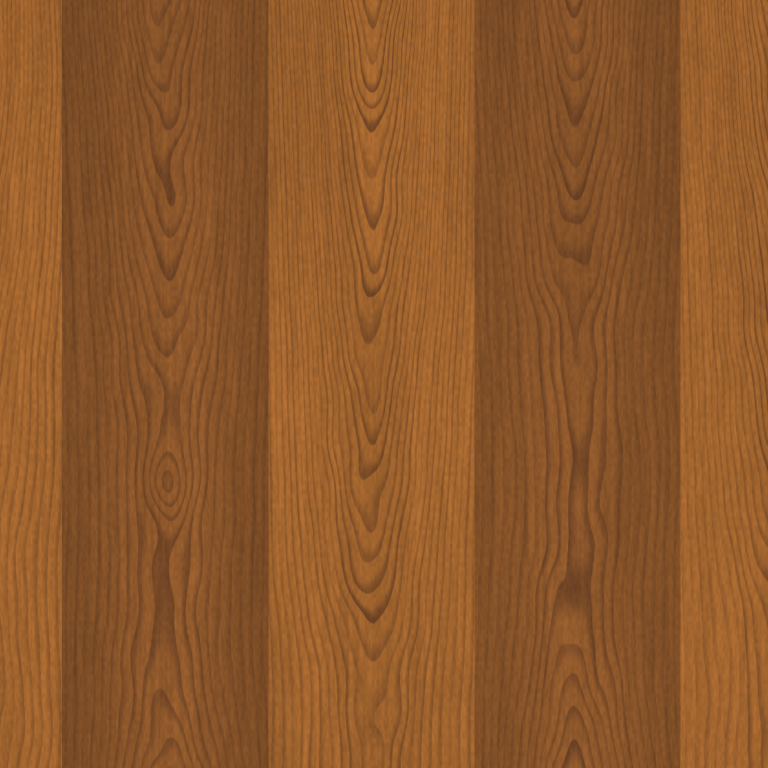
This texture is drawn by a Shadertoy shader. Its source:

```glsl
// Varnished wood boards: upright planks, alternately light and dark, with cathedral grain.

const float PLANK_PITCH = 0.2683;
const float FIRST_EDGE = 0.081;
const float RINGS_PER_UNIT = 95.0;
const float ARCH_SLOPE = 0.21;

const vec3 LIGHT_WOOD = vec3(0.63, 0.392, 0.18);
const vec3 DARK_WOOD = vec3(0.555, 0.342, 0.168);
const vec3 LATE_WOOD = vec3(0.33, 0.20, 0.125);

// Per plank: height where downward arches end, height where upward arches begin
const vec2 ARCH_LIMITS[5] = vec2[5](
    vec2(0.30, -0.2), vec2(0.46, 0.17), vec2(0.06, -0.2),
    vec2(0.56, 0.18), vec2(0.15, -0.2));

float hash(vec2 p) {
    vec3 q = fract(vec3(p.xyx) * 0.1031);
    q += dot(q, q.yzx + 33.33);
    return fract((q.x + q.y) * q.z);
}

float noise(vec2 p) {
    vec2 i = floor(p), f = fract(p);
    f = f * f * (3.0 - 2.0 * f);
    return mix(mix(hash(i), hash(i + vec2(1, 0)), f.x),
               mix(hash(i + vec2(0, 1)), hash(i + vec2(1, 1)), f.x), f.y);
}

// Noise centred on zero, from -0.5 to 0.5
float wobble(vec2 p, vec2 scale, float seed) {
    return noise(p * scale + seed * 17.3 + 90.0) - 0.5;
}

// Smooth version of max(t, 0)
float softRamp(float t) {
    return 0.5 * (t + sqrt(t * t + 0.003));
}

// Growth ring coordinate; q.x is measured from the plank axis
float ringLevel(vec2 q, float plank) {
    vec2 limits = ARCH_LIMITS[int(clamp(plank + 1.0, 0.0, 4.0))];
    q.x += 0.010 * wobble(q, vec2(3.0, 6.0), plank);
    float depth = -ARCH_SLOPE * (softRamp(q.y - limits.x) + softRamp(limits.y - q.y));
    depth += 0.012 * wobble(q, vec2(34.0, 17.0), plank + 5.0);
    depth += 0.018 * wobble(q, vec2(6.0, 5.0), plank + 9.0);
    float side = 0.8 * sqrt(q.x * q.x + 0.0006);
    float level = side + depth * exp(-q.x * q.x / 0.01);

    // Eye on the first full plank
    vec2 eye = (q - vec2(0.003, 0.37)) / vec2(0.028, 0.045);
    if (plank == 0.0) level -= 0.03 * exp(-dot(eye, eye));
    return level * RINGS_PER_UNIT + 60.0;
}

// Gradual darkening toward each ring's sharp outer edge
float ringShade(float level, float width, float seed) {
    float f = fract(level);
    float edge = clamp(1.0 - width, 0.6, 0.93);
    float line = smoothstep(0.40, edge, f) * (1.0 - smoothstep(edge, 1.0, f));
    line = mix(line, 0.28, smoothstep(0.4, 1.0, width));
    return line * mix(0.4, 1.0, hash(vec2(floor(level), seed * 7.0 + 40.0)));
}

vec3 wood(vec2 p) {
    float across = (p.x - FIRST_EDGE) / PLANK_PITCH;
    float plank = floor(across);
    float u = (fract(across) - 0.5) * PLANK_PITCH;
    vec2 q = vec2(u, p.y);
    float isLight = mod(plank, 2.0);

    // Plank tone, with darker flanks on the dark boards
    vec3 color = mix(DARK_WOOD, LIGHT_WOOD, isLight);
    float flank = smoothstep(0.03, 0.13, abs(u));
    color *= 1.0 - flank * mix(0.10, -0.01, isLight);
    color *= 1.0 + 0.10 * wobble(q, vec2(14.0, 2.5), plank + 2.0);

    // Growth rings, strongest along the axis
    float level = ringLevel(q, plank);
    float shade = ringShade(level, fwidth(level), plank);
    float strength = mix(0.36, 0.72, exp(-u * u / 0.0022));
    color = mix(color, LATE_WOOD, shade * strength);

    // Long fibres and short pores
    float fibre = wobble(p, vec2(170.0, 5.0), 1.0) + wobble(p, vec2(330.0, 22.0), 2.0);
    float pores = wobble(p, vec2(420.0, 170.0), 3.0);
    return color * (1.0 + 0.08 * fibre + 0.11 * pores);
}

void mainImage(out vec4 fragColor, in vec2 fragCoord) {
    // Average four samples per pixel
    vec3 sum = vec3(0.0);
    for (int i = 0; i < 4; i++) {
        vec2 offset = vec2(float(i % 2), float(i / 2)) * 0.5 - 0.25;
        sum += wood((fragCoord + offset) / iResolution.xy);
    }
    fragColor = vec4(sum * 0.25, 1.0);
}
```
